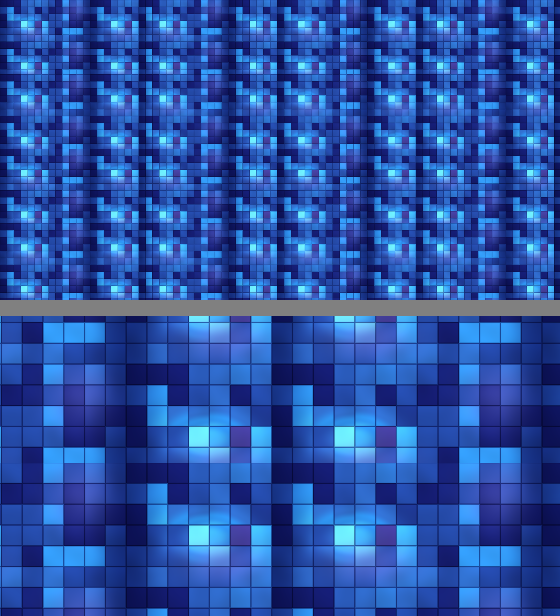
Top: the whole. Bottom: its middle third, enlarged.
This pattern is drawn by a Shadertoy shader. Its source:

```glsl
// Blue mosaic of small square tiles with cyan and violet glows, repeated in wide and narrow panels.

float hash(vec2 p) {
    vec3 q = fract(p.xyx * vec3(0.1031, 0.1030, 0.0973));
    q += dot(q, q.yzx + 33.33);
    return fract((q.x + q.y) * q.z);
}

vec2 gradientAt(vec2 p) {
    float angle = 6.2832 * hash(p + 17.0);
    return vec2(cos(angle), sin(angle));
}

float gradientNoise(vec2 p) {
    vec2 i = floor(p), f = fract(p);
    vec2 u = f * f * (3.0 - 2.0 * f), e = vec2(1.0, 0.0);
    float a = dot(gradientAt(i), f);
    float b = dot(gradientAt(i + e), f - e);
    float c = dot(gradientAt(i + e.yx), f - e.yx);
    float d = dot(gradientAt(i + 1.0), f - 1.0);
    return mix(mix(a, b, u.x), mix(c, d, u.x), u.y);
}

// Soft elliptical light
float glow(vec2 p, vec2 center, vec2 radius) {
    vec2 d = (p - center) / radius;
    return exp(-dot(d, d));
}

// 1 inside an inclusive block of tiles
float block(vec2 tile, vec2 first, vec2 last) {
    vec2 inside = step(first, tile) * step(tile, last);
    return inside.x * inside.y;
}

vec3 blueRamp(float v) {
    vec3 c = mix(vec3(0.08, 0.11, 0.44), vec3(0.14, 0.29, 0.66), smoothstep(0.10, 0.32, v));
    c = mix(c, vec3(0.19, 0.43, 0.80), smoothstep(0.45, 0.66, v));
    c = mix(c, vec3(0.19, 0.59, 0.96), smoothstep(0.66, 0.78, v));
    c = mix(c, vec3(0.25, 0.73, 0.99), smoothstep(0.82, 0.95, v));
    return mix(c, vec3(0.42, 0.93, 1.00), smoothstep(0.95, 1.20, v));
}

// Tile brightness, with a few fixed light and dark accents
float tileLevel(vec2 tile) {
    float v = 0.05 + 0.66 * hash(tile + vec2(3.0, 41.0));
    v += 0.24 * glow(tile, vec2(4.0, 3.0), vec2(3.0, 2.0)) - 0.08 * step(tile.x, 0.5);
    float light = block(tile, vec2(9, 4), vec2(11, 4)) + block(tile, vec2(6, 3), vec2(6, 4))
                + block(tile, vec2(1, 1), vec2(1, 2)) + block(tile, vec2(9, 0), vec2(9, 0))
                + block(tile, vec2(9, 2), vec2(9, 2));
    float dark = block(tile, vec2(8, 4), vec2(8, 4)) + block(tile, vec2(2, 1), vec2(2, 1))
               + block(tile, vec2(5, 1), vec2(5, 1)) + block(tile, vec2(10, 2), vec2(10, 2));
    return mix(mix(v, 0.85, light), 0.02, dark);
}

void mainImage(out vec4 fragColor, in vec2 fragCoord) {
    // Tile units, measured from the upper left
    float pixel = 80.8 / iResolution.x;
    vec2 p = vec2(fragCoord.x, iResolution.y - fragCoord.y) * pixel;

    // Each repeat holds one full panel and one cropped copy, both ways
    vec2 q = mod(p, vec2(20.0, 10.74));
    q -= vec2(13.0, 6.0) * step(vec2(13.0, 6.0), q);
    vec2 tile = floor(q), local = fract(q);

    // Tiles brightened by the cyan glow
    float cyan = glow(q, vec2(4.0, 3.6), vec2(1.9, 1.1));
    float level = tileLevel(tile);
    vec3 color = blueRamp(level + 0.50 * cyan * smoothstep(0.0, 0.4, level));

    // Violet haze, mottled across the tiles
    float haze = 0.75 * glow(q, vec2(4.7, 4.8), vec2(1.9, 0.9))
               + 0.70 * glow(q, vec2(11.0, 1.6), vec2(1.6, 1.5));
    color = mix(color, vec3(0.42, 0.45, 0.88), haze * (0.5 + 0.5 * level));
    color = mix(color, vec3(0.32, 0.22, 0.60), 0.7 * block(tile, vec2(5, 3), vec2(5, 3)));
    color *= 1.0 + 0.14 * gradientNoise(q * 0.9);

    // Panel sides fall to navy, and every tile has a slight sheen
    float side = max(1.0 - smoothstep(0.0, 2.4, q.x), smoothstep(11.0, 13.0, q.x));
    color *= mix(vec3(1.0), vec3(0.54, 0.58, 0.72), side);
    color *= 1.05 - 0.08 * local.y;

    // Thin dark joints
    vec2 edge = min(local, 1.0 - local);
    float joint = 1.0 - smoothstep(0.03 - 0.5 * pixel, 0.03 + 0.5 * pixel, min(edge.x, edge.y));
    color = mix(color, color * vec3(0.45, 0.47, 0.62), joint);

    fragColor = vec4(clamp(color, 0.0, 1.0), 1.0);
}
```
